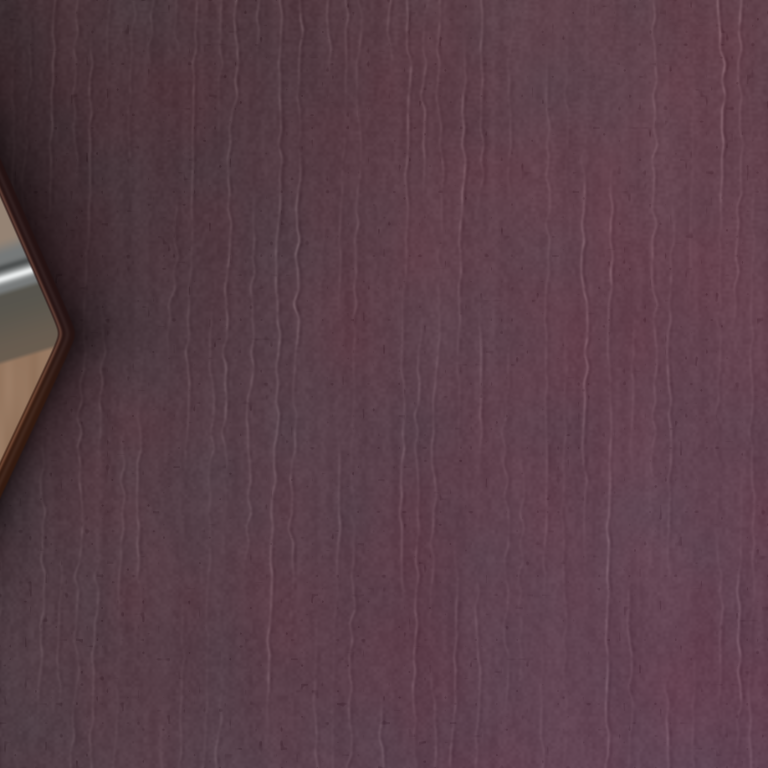
Give the GLSL for this texture, as a Shadertoy shader.

```glsl
float hash(vec2 p) {
    return fract(sin(dot(p, vec2(127.1, 311.7))) * 43758.5453);
}

float noise(vec2 p) {
    vec2 i = floor(p), f = fract(p);
    f = f * f * (3.0 - 2.0 * f);
    return mix(mix(hash(i), hash(i + vec2(1, 0)), f.x),
               mix(hash(i + vec2(0, 1)), hash(i + vec2(1, 1)), f.x), f.y);
}

// Thin wavy slubs running down the cloth, broken along their length
float threads(vec2 p) {
    float x = (p.x - 0.03 * p.y * (1.0 - p.x)) * 36.0;
    float sum = 0.0;
    for (int k = -1; k <= 1; k++) {
        float id = floor(x) + float(k);
        float wiggle = noise(vec2(id * 7.3, p.y * 48.0)) - 0.5
                     + 1.4 * (noise(vec2(id * 3.7, p.y * 9.0)) - 0.5);
        float dist = x - id - 0.2 - 0.6 * hash(vec2(id, 4.0)) - 0.24 * wiggle;
        float patches = smoothstep(0.25, 0.8, noise(vec2(id * 5.1, p.y * 6.0)));
        float beads = 0.35 + 0.9 * noise(vec2(id * 9.7, p.y * 85.0));
        float light = exp(-dist * dist * 170.0);
        float shade = exp(-pow(dist - 0.14, 2.0) * 130.0);
        sum += (light - 0.4 * shade) * patches * beads * (0.35 + 0.65 * hash(vec2(id, 9.0)));
    }
    return sum;
}

vec3 wallColor(vec2 p) {
    vec3 leftSide = mix(vec3(0.325, 0.245, 0.275), vec3(0.285, 0.205, 0.225), p.y);
    vec3 rightSide = mix(vec3(0.390, 0.262, 0.325), vec3(0.385, 0.262, 0.300), p.y);
    vec3 color = mix(leftSide, rightSide, smoothstep(-0.1, 0.95, p.x));

    // Broad drifts of red and green tint
    float tint = noise(p * vec2(11, 9)) + 0.6 * noise(p * vec2(24, 18) + 7.0) - 0.8;
    color += tint * vec3(0.022, -0.008, -0.006);
    color += (noise(p * 7.0 + 31.0) - 0.5) * 0.016;

    // Fine ribs, weave and grain
    float ribs = noise(vec2(p.x * 95.0, p.y * 5.0)) - 0.5;
    float weave = noise(p * vec2(190, 110)) - 0.5;
    float grain = noise(p * 260.0 + 50.0) - 0.5;
    color += 0.024 * ribs + 0.026 * weave + 0.024 * grain;
    float specks = smoothstep(0.86, 1.0, noise(p * vec2(150, 120) + 90.0));
    color -= 0.05 * specks;
    return color + threads(p) * vec3(0.085, 0.085, 0.082);
}

// Reflected room: slanted bands with a bright strip
vec3 glassColor(vec2 p) {
    float h = p.y - 0.3 * p.x;
    vec3 wood = vec3(0.58, 0.46, 0.37) + 0.05 * (noise(vec2(p.x * 90.0, p.y * 12.0)) - 0.5);
    vec3 olive = mix(vec3(0.41, 0.36, 0.31), vec3(0.34, 0.33, 0.30), smoothstep(0.53, 0.61, h));
    vec3 color = mix(wood, olive, smoothstep(0.523, 0.531, h));
    color = mix(color, vec3(0.46, 0.47, 0.47), smoothstep(0.612, 0.622, h));
    color = mix(color, vec3(0.58, 0.51, 0.45), smoothstep(0.665, 0.69, h));
    color += 0.45 * exp(-pow((h - 0.636) / 0.006, 2.0));
    return color - 0.16 * exp(-pow((h - 0.650) / 0.005, 2.0));
}

void mainImage(out vec4 fragColor, in vec2 fragCoord) {
    vec2 p = fragCoord / iResolution.xy;
    float blur = max(0.0018, 1.0 / iResolution.y);

    // Mirror corner: two half planes joined by a rounded tip
    vec2 q = p - vec2(0.101, 0.565);
    float upper = dot(q, vec2(0.915, 0.403));
    float lower = dot(q, vec2(0.905, -0.427));
    float d = 0.5 * (upper + lower + sqrt(pow(upper - lower, 2.0) + 0.00004));

    // Wall under the soft shadow of the frame
    float falloff = mix(34.0, 15.0, smoothstep(0.4, 0.72, p.y));
    float shadow = exp(-max(d, 0.0) * falloff);
    vec3 color = wallColor(p) * (1.0 - shadow * vec3(0.56, 0.60, 0.60));

    // Dark frame with a paler inner rim
    vec3 frame = mix(vec3(0.20, 0.10, 0.06), vec3(0.14, 0.07, 0.07), smoothstep(0.45, 0.6, p.y));
    frame += 0.05 * exp(-pow((d + 0.009) / 0.003, 2.0));
    frame += vec3(0.20, 0.15, 0.12) * exp(-pow((d + 0.017) / 0.0022, 2.0));
    color = mix(color, frame, smoothstep(blur, -blur, d));
    color = mix(color, glassColor(p), smoothstep(blur, -blur, d + 0.020));

    fragColor = vec4(clamp(color, 0.0, 1.0), 1.0);
}
```
